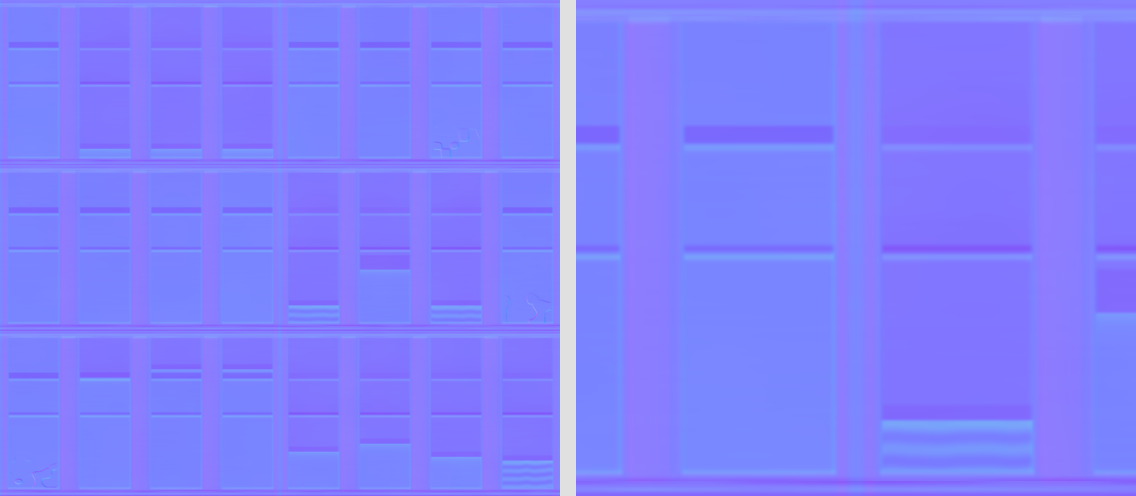
Left, the full canvas; right, a detail of the centre.
A Shadertoy shader for this texture map:

```glsl
// Tangent-space normal map of a facade: 2 x 3 bays, four three-pane windows in each, some with blinds
#define SHEET vec2(768.0, 680.0)   // design units across the canvas
#define BAYS vec2(2.0, 3.0)
#define PITCH 97.8                 // window spacing
#define WINDOW vec4(11.0, 10.0, 81.5, 216.0) // left, top, right, sill
#define PILLAR_X 94.0
#define PILLAR_HALF 9.5
#define WALL vec2(0.518, 0.500)
#define GLASS vec2(0.478, 0.508)
#define BLIND vec2(0.508, 0.463)
#define WEAR 0.012

// Blind length per window, left to right and top to bottom; negative marks clutter on the sill
const float DROP[24] = float[24](
    0.0, 204.0, 204.0, 204.0,   0.0, 0.0, -1.0, 0.0,
    0.0, 0.0, 0.0, 0.0,         192.0, 143.0, 192.0, -1.0,
    -1.0, 64.0, 53.0, 53.0,     166.0, 155.0, 173.0, 178.0);

float hash(vec2 p) {
    p = fract(p * vec2(0.1031, 0.1173));
    p += dot(p, p.yx + 33.33);
    return fract((p.x + p.y) * p.x * 7.31);
}

float noise(vec2 p) {
    vec2 i = floor(p), f = fract(p);
    f = f * f * (3.0 - 2.0 * f);
    return mix(mix(hash(i), hash(i + vec2(1, 0)), f.x),
               mix(hash(i + vec2(0, 1)), hash(i + vec2(1, 1)), f.x), f.y);
}

float ridge(float x, float centre, float width) {
    float d = (x - centre) / width;
    return exp(-d * d);
}

float band(float x, float a, float b, float soft) {
    return smoothstep(a - soft, a + soft, x) - smoothstep(b - soft, b + soft, x);
}

// Raised odds and ends standing on a sill
float clutter(vec2 p) {
    return smoothstep(0.52, 0.62, noise(p / vec2(13.0, 10.0)));
}

// Panes, bars and blind inside one window; returns red and green
vec2 windowTilt(vec2 q, vec2 p, float drop, float seed) {
    float y = q.y;
    float hem = max(drop, 0.0);
    float covered = hem > 0.0 ? 1.0 - smoothstep(hem - 1.2, hem + 1.2, y) : 0.0;
    vec2 glass = GLASS + vec2(-0.004, 0.024) * (y / 226.0 - 0.3);
    glass.y += 0.014 * (seed - 0.5);
    vec2 tilt = mix(glass, BLIND, covered);

    // Covered panes sag towards each bar
    float sag = smoothstep(25.0, 64.0, y) * step(y, 66.0) + smoothstep(82.0, 115.0, y) * step(y, 116.0);
    tilt.y -= 0.016 * sag * covered;

    // Upper transom and lower glazing bar
    float ends = band(q.x, WINDOW.x + 1.0, WINDOW.z - 1.0, 1.5);
    float openBar = 1.0 - 0.8 * covered;
    tilt.y += ends * (0.085 * ridge(y, 67.5, 1.8) - 0.105 * openBar * band(y, 57.5, 65.5, 1.3));
    tilt.y += ends * (0.105 * ridge(y, 117.5, 1.7) - 0.100 * ridge(y, 113.6, 1.8));

    // Hem of the blind, with loose slats below the longer ones
    if (hem > 0.0) {
        float below = y - hem;
        tilt.y += ends * 0.10 * smoothstep(-1.0, 1.0, below) * exp(-max(below, 0.0) / 5.0);
        float fold = hem > 130.0 && hem < 150.0 ? 20.0 : 7.0;
        tilt.y -= ends * 0.05 * band(y, hem - fold, hem, 1.5);
        if (hem > 176.0 && hem < 200.0) {
            float crease = 3.0 * (noise(vec2(p.x * 0.09, seed * 30.0)) - 0.5);
            tilt.y += ends * 0.055 * sin((below + crease) * 0.571) * band(y, hem, 215.0, 1.0);
        }
    }

    // Sill clutter as the slope of a small height field
    if (drop < 0.0) {
        float low = smoothstep(165.0, 196.0, y) * band(q.x, WINDOW.x + 5.0, WINDOW.z - 4.0, 3.0);
        vec2 slope = vec2(clutter(p + vec2(1, 0)) - clutter(p - vec2(1, 0)),
                          clutter(p - vec2(0, 1)) - clutter(p + vec2(0, 1)));
        tilt += 0.10 * low * slope;
    }
    return tilt;
}

void mainImage(out vec4 fragColor, in vec2 fragCoord) {
    vec2 uv = fragCoord / iResolution.xy;
    vec2 p = vec2(uv.x, 1.0 - uv.y) * SHEET;
    vec2 baySize = SHEET / BAYS;
    vec2 bay = min(floor(p / baySize), BAYS - 1.0);
    vec2 b = p - bay * baySize;
    float column = clamp(floor((b.x + PITCH - PILLAR_X) / PITCH), 0.0, 3.0);
    vec2 q = vec2(b.x - column * PITCH, b.y);
    int index = int(bay.y * 8.0 + bay.x * 4.0 + column);
    float seed = hash(vec2(float(index) + 3.0, 17.0));

    // Wall and window opening, with lit left and right reveals
    float opening = band(q.x, WINDOW.x, WINDOW.z, 1.2) * band(b.y, WINDOW.y, WINDOW.w, 1.2);
    vec2 tilt = mix(WALL, windowTilt(q, p, DROP[index], seed), opening);
    float tall = band(b.y, WINDOW.y, WINDOW.w, 2.0);
    tilt += tall * (vec2(-0.025, 0.022) * ridge(q.x, WINDOW.x, 1.6)
                  + vec2(-0.018, 0.040) * ridge(q.x, WINDOW.z - 1.0, 1.4));

    // Rounded pillars between windows
    float k = clamp(floor((b.x - PILLAR_X) / PITCH + 0.5), 0.0, 2.0);
    float d = b.x - PILLAR_X - k * PITCH;
    float shaft = band(d, -PILLAR_HALF, PILLAR_HALF, 1.5) * band(b.y, 9.0, 221.0, 2.0);
    tilt += shaft * vec2(0.028 - 0.0012 * d, -0.012);
    tilt += tall * (vec2(0.022, -0.015) * ridge(d, -PILLAR_HALF, 1.8) - vec2(0.022, 0.0) * ridge(d, PILLAR_HALF + 1.0, 2.0));
    tilt.y += 0.05 * ridge(b.y, 9.0, 2.0) * band(d, -PILLAR_HALF, PILLAR_HALF, 1.5);

    // Side frames of each bay
    float side = min(b.x, baySize.x - b.x);
    tilt += vec2(0.035, -0.012) * ridge(side, 6.5, 2.2) + vec2(-0.035, 0.035) * ridge(side, 1.0, 2.2);

    // Sill, ledge and cornice, broken by long streaks
    float streak = noise(vec2(p.x * 0.035, floor(b.y * 0.4) + bay.y * 19.0));
    tilt.y += 0.075 * ridge(b.y, 216.0, 1.5) * band(q.x, WINDOW.x, WINDOW.z, 1.5);
    tilt.y -= 0.085 * ridge(b.y, 220.0, 1.8) * (0.5 + streak);
    tilt.y += 0.055 * ridge(b.y, 223.7, 1.2) * streak;
    tilt.y -= 0.100 * (ridge(b.y, 226.4, 1.5) + 0.5 * ridge(b.y, 3.0, 1.0) * streak);
    tilt.y += 0.070 * ridge(b.y, 5.5, 1.5) + 0.055 * ridge(b.y, 8.5, 1.8) * (0.5 + streak);

    // Broad unevenness and faint brushed grain
    tilt += WEAR * (vec2(noise(p * 0.025), noise(p * 0.025 + 41.0)) - 0.5);
    tilt.y += 0.5 * WEAR * (noise(p * vec2(0.03, 0.35)) - 0.5);

    vec2 n = 2.0 * tilt - 1.0;
    fragColor = vec4(tilt, 0.5 + 0.5 * sqrt(max(1.0 - dot(n, n), 0.0)), 1.0);
}
```
